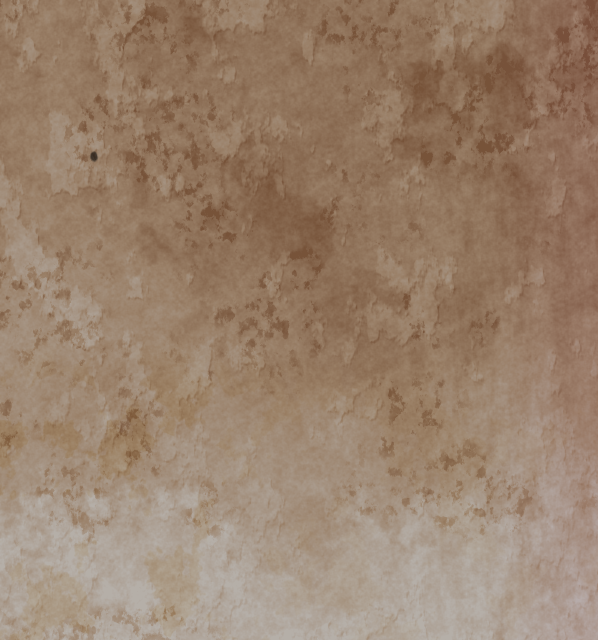
Write a WebGL 2 fragment shader that draws this texture.

```glsl
#version 300 es
precision highp float;
// Weathered limewash wall: brown and rust above, bleached lime below, a rosy right side.
// A single tone value is built from broad gradients, warped noise stains, ragged flakes
// and fine grain, then turned into colour by a three-stop ramp.

#define DARK_RUST vec3(0.465, 0.325, 0.225)
#define MID_TAN vec3(0.605, 0.503, 0.408)
#define PALE_LIME vec3(0.695, 0.660, 0.625)
#define ROSE_SHIFT vec3(0.006, -0.014, 0.006)
#define OCHRE_SHIFT vec3(0.006, 0.000, -0.024)
#define RUST_DEPTH 0.27
#define FLAKE_LIFT 0.18
#define OCHRE_DEPTH 0.17
#define LIME_LIFT 0.12
#define GRAIN 0.19
#define PIT_CENTER vec2(0.147, 0.755)
#define PIT_RADIUS 0.006

out vec4 fragColor;
uniform vec2 u_resolution;

float hash(vec2 p) {
    vec3 q = fract(p.xyx * 0.1031);
    q += dot(q, q.yzx + 33.33);
    return fract((q.x + q.y) * q.z);
}

float noise(vec2 p) {
    vec2 i = floor(p), f = fract(p);
    f = f * f * (3.0 - 2.0 * f);
    return mix(mix(hash(i), hash(i + vec2(1, 0)), f.x),
               mix(hash(i + vec2(0, 1)), hash(i + vec2(1, 1)), f.x), f.y);
}

// Fractal noise in 0..1, turned at every octave to hide the lattice
float fbm(vec2 p, int octaves) {
    float sum = 0.0, weight = 0.5, total = 0.0;
    for (int i = 0; i < octaves; i++) {
        sum += weight * noise(p);
        total += weight;
        weight *= 0.6;
        p = mat2(1.6, 1.2, -1.2, 1.6) * p + 17.3;
    }
    return sum / total;
}

// Small upright chips of pale plaster with ragged edges
float flakes(vec2 p) {
    float field = fbm(p * vec2(23.0, 14.0) + 41.0, 5);
    float region = fbm(p * 5.0 + 70.0, 2) - 0.5;
    return smoothstep(0.56, 0.65, field + 0.22 * region);
}

void main() {
    vec2 p = gl_FragCoord.xy / u_resolution.y;
    vec2 uv = gl_FragCoord.xy / u_resolution;
    vec2 warped = p + 0.07 * (vec2(fbm(p * 9.0, 5), fbm(p * 9.0 + 31.0, 5)) - 0.5);
    float ragged = fbm(p * vec2(55.0, 45.0) + 5.0, 4) - 0.5;
    float right = smoothstep(0.78, 1.0, uv.x);

    // Broad light: pale foot, brown top, lighter left middle, darker right
    float tone = mix(0.85, 0.38, smoothstep(0.0, 0.66, uv.y));
    tone += 0.17 * smoothstep(0.40, 0.08, uv.x) * smoothstep(0.35, 0.0, abs(uv.y - 0.52));
    tone -= 0.08 * right * smoothstep(0.1, 0.5, uv.y);
    tone += 0.32 * (fbm(warped * 6.0 + 3.0, 5) - 0.5);

    // Rust stains, soft inside with broken rims
    float stain = fbm(warped * vec2(7.5, 8.0) + 12.0, 5) + 0.3 * ragged;
    float rust = smoothstep(0.49, 0.70, stain) * smoothstep(0.28, 0.72, uv.y);
    tone -= RUST_DEPTH * rust;

    // Slanted brush smears and upright runs
    vec2 slant = vec2(p.x * 0.87 + p.y * 0.5, p.y * 0.87 - p.x * 0.5);
    tone += 0.13 * (fbm(slant * vec2(16.0, 70.0), 3) - 0.5);
    float runs = fbm(p * vec2(60.0, 11.0) + 23.0, 4) - 0.5;
    tone += 0.28 * runs * smoothstep(0.5, 0.85, uv.x);

    // Lime sheets creeping up from the foot
    float rise = fbm(warped * 6.5 + 55.0, 5) - 0.5 + 0.35 * ragged;
    float lime = smoothstep(-0.04, 0.06, 0.16 - uv.y + 0.7 * rise);
    tone += LIME_LIFT * lime;

    // Ochre remnants in the lower half, strongest at the left
    float remnant = fbm(warped * vec2(11.0, 10.0) + 88.0, 5) + 0.4 * ragged;
    float ochre = smoothstep(0.51, 0.61, remnant) * smoothstep(0.50, 0.34, uv.y);
    ochre *= mix(1.0, 0.4, smoothstep(0.25, 0.55, uv.x));
    tone -= OCHRE_DEPTH * ochre;

    // Flakes with a faint shadow along one side
    float chip = flakes(p);
    float rim = max(flakes(p + vec2(-0.002, 0.003)) - chip, 0.0);
    tone += FLAKE_LIFT * chip * mix(0.3, 1.0, smoothstep(0.1, 0.6, uv.y));
    tone -= 0.18 * rim;

    // Crumbs gathered in loose clusters, then fine grain
    float cluster = smoothstep(0.50, 0.68, fbm(p * 9.0 + 63.0, 4));
    float crumb = smoothstep(0.52, 0.70, fbm(p * vec2(85.0, 65.0), 4));
    tone -= 0.32 * crumb * cluster;
    tone += 0.26 * ragged + GRAIN * (fbm(p * 210.0, 2) - 0.5);

    // Tone to colour
    tone = clamp(tone, 0.0, 1.08);
    vec3 color = tone < 0.5 ? mix(DARK_RUST, MID_TAN, tone * 2.0)
                            : mix(MID_TAN, PALE_LIME, tone * 2.0 - 1.0);
    color += ROSE_SHIFT * right + OCHRE_SHIFT * ochre;

    // One small nail pit
    float pit = length((p - PIT_CENTER) * vec2(1.0, 0.8)) + 0.005 * ragged;
    color *= mix(0.42, 1.0, smoothstep(PIT_RADIUS * 0.5, PIT_RADIUS * 1.2, pit));

    fragColor = vec4(color, 1.0);
}
```
